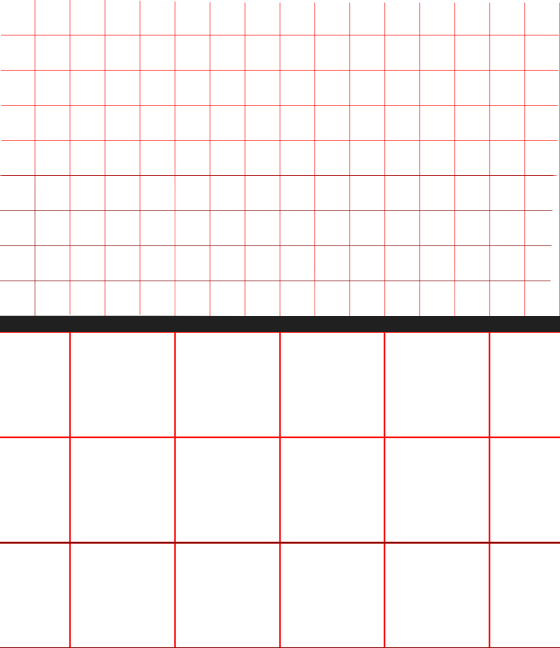
Top: the whole. Bottom: its middle third, enlarged.
Give the GLSL for this pattern, as a Shadertoy shader.

```glsl
// Hairline grid of 16 by 9 square cells, red on white, with slightly uneven ends.
// Each line is a box of exact pixel coverage around the nearest whole cell unit.
// Red and dark rows are two overlapping sets; some columns wear thin downwards.

const vec2 CELLS = vec2(16.0, 9.0);
const float LINE_WIDTH = 0.015;      // in cells
const float RIGHT_SHIFT = 0.0048;    // leftward offset of the right-hand columns
const float RIGHT_START = 9.0;       // first shifted column
const float LAST_RED_ROW = 5.0;      // counted from the top
const float FIRST_DARK_ROW = 5.0;
const float GAP = 1.0 / 48.0;        // unit of the uneven line ends
const float FADE = 0.22;             // ink lost by worn columns

const vec3 PAPER = vec3(1.0);
const vec3 RED = vec3(1.0, 0.0, 0.0);
const vec3 RIGHT_RED = vec3(0.97, 0.0, 0.0);
const vec3 DARK_RED = vec3(0.5, 0.0, 0.0);
const vec3 EDGE_GREY = vec3(0.3, 0.25, 0.25);

float hash(float n) {
    return fract(sin(n * 12.9898) * 43758.5453);
}

// Share of a pixel covered by a line at signed distance d
float lineCoverage(float d, float width, float pixel) {
    float overlap = min(d + 0.5 * pixel, 0.5 * width) - max(d - 0.5 * pixel, -0.5 * width);
    return clamp(overlap / pixel, 0.0, 1.0);
}

// Antialiased interval from a to b
float span(float x, float a, float b, float pixel) {
    return clamp((x - a) / pixel + 0.5, 0.0, 1.0) * clamp((b - x) / pixel + 0.5, 0.0, 1.0);
}

vec3 drawColumns(vec3 paint, vec2 p, vec2 pixel) {
    float column = round(p.x);
    float right = step(RIGHT_START, column);
    float ink = lineCoverage(p.x - column + right * RIGHT_SHIFT, LINE_WIDTH, pixel.x);
    ink *= step(1.0, column);

    // Uneven ends
    float top = GAP * clamp(column - 3.0, 0.0, 3.5);
    bool isShort = column == 2.0 || column == 4.0;
    float bottom = CELLS.y + (isShort ? -2.0 * GAP : 1.0);
    ink *= span(p.y, top > 0.0 ? top : -1.0, bottom, pixel.y);

    // Every fourth column wears towards the foot
    float worn = 1.0 - step(0.5, mod(column - 1.0, 4.0));
    float wearStart = column < RIGHT_START ? 4.5 : 7.5;
    float wear = worn * smoothstep(wearStart, wearStart + 1.0, p.y);
    vec3 tint = mix(RED, RIGHT_RED, right);
    if (column == 1.0) tint = mix(tint, DARK_RED, 0.8 * wear);
    else ink *= 1.0 - FADE * wear;
    return mix(paint, tint, ink);
}

vec3 drawRows(vec3 paint, vec2 p, vec2 pixel) {
    float row = round(p.y);
    float ink = lineCoverage(p.y - row, LINE_WIDTH, pixel.y);

    // Upper set
    float redStart = GAP * (1.0 + 2.0 * hash(row));
    float redEnd = CELLS.x - GAP * (1.0 + 0.7 * row);
    float red = step(1.0, row) * step(row, LAST_RED_ROW);
    paint = mix(paint, RED, ink * red * span(p.x, redStart, redEnd, pixel.x));

    // Lower set, ending earlier with each row
    float darkEnd = CELLS.x - GAP * (9.0 + 1.3 * (row - FIRST_DARK_ROW));
    float dark = step(FIRST_DARK_ROW, row) * step(row, CELLS.y - 1.0);
    paint = mix(paint, DARK_RED, ink * dark * span(p.x, -1.0, darkEnd, pixel.x));

    // Bottom edge, tapering out before the middle
    float edge = step(CELLS.y, row) * (1.0 - smoothstep(4.0, 7.4, p.x));
    return mix(paint, EDGE_GREY, ink * edge);
}

void mainImage(out vec4 fragColor, in vec2 fragCoord) {
    // Cell units, with y measured down from the top
    vec2 pixel = CELLS / iResolution.xy;
    vec2 p = fragCoord * pixel;
    p.y = CELLS.y - p.y;

    vec3 color = drawColumns(PAPER, p, pixel);
    color = drawRows(color, p, pixel);
    fragColor = vec4(color, 1.0);
}
```
